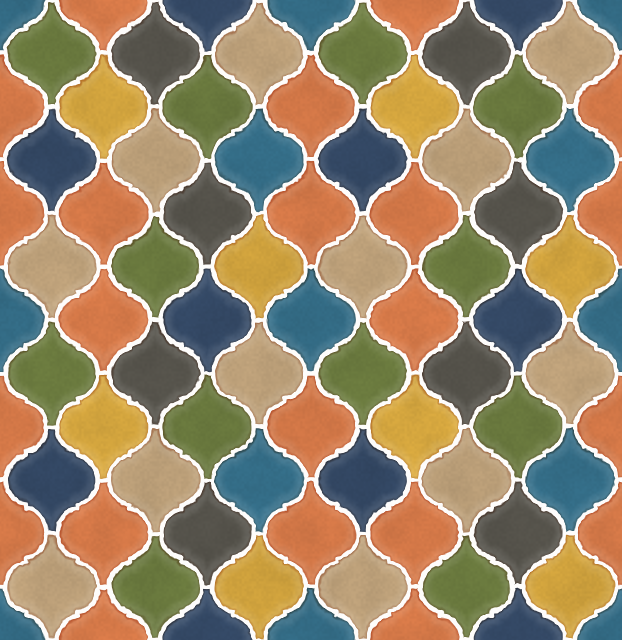
Write a WebGL 1 fragment shader that draws this pattern.

```glsl
precision highp float;
// Glazed lantern-shaped tiles in seven colours, set in white grout with rough edges.
uniform vec2 u_resolution;

// Tile pitch; the canvas holds 6 by 6 of them, twice over in staggered rows.
const vec2 PITCH = vec2(0.9714, 1.0);

float hash(vec2 p) {
  vec3 q = fract(p.xyx * vec3(0.1031, 0.1030, 0.0973));
  q += dot(q, q.yzx + 33.33);
  return fract((q.x + q.y) * q.z);
}

// Value noise that wraps after "cells" lattice steps across the canvas.
float noise(vec2 uv, float cells, float seed) {
  vec2 p = uv * cells, i = floor(p), f = fract(p);
  f = f * f * (3.0 - 2.0 * f);
  vec2 a = mod(i, cells) + seed, b = mod(i + 1.0, cells) + seed;
  return mix(mix(hash(a), hash(vec2(b.x, a.y)), f.x),
             mix(hash(vec2(a.x, b.y)), hash(b), f.x), f.y);
}

// Signed distance to a lantern: convex flank, small step, concave neck, flat tip.
float lantern(vec2 p) {
  p = abs(p);
  float mid = PITCH.x * 0.25;
  float toStep = length(p - vec2(mid, clamp(p.y, 0.2327, 0.2673)));
  float flank = length(p - vec2(0.198, 0.0)) - 0.237;
  float neck = 0.237 - length(p - vec2(PITCH.x * 0.5 - 0.198, 0.5));
  float d = p.x > mid ? min(flank, toStep) : max(neck, -toStep);
  return max(d, p.y - 0.5);
}

vec3 glaze(float k) {
  if (k < 0.5) return vec3(0.20, 0.42, 0.52);  // teal
  if (k < 1.5) return vec3(0.83, 0.47, 0.28);  // orange
  if (k < 2.5) return vec3(0.20, 0.28, 0.39);  // navy
  if (k < 3.5) return vec3(0.73, 0.62, 0.47);  // beige
  if (k < 4.5) return vec3(0.41, 0.47, 0.24);  // green
  if (k < 5.5) return vec3(0.33, 0.32, 0.29);  // charcoal
  return vec3(0.82, 0.64, 0.24);               // yellow
}

// Colour order: three columns by six staggered rows, counted from the bottom.
float colourIndex(vec2 id) {
  vec3 row = vec3(4, 5, 3);
  if (id.y < 0.5) row = vec3(0, 1, 2);
  else if (id.y < 1.5) row = vec3(3, 4, 6);
  else if (id.y < 2.5) row = vec3(1, 1, 5);
  else if (id.y < 3.5) row = vec3(2, 3, 0);
  else if (id.y < 4.5) row = vec3(1, 6, 4);
  return id.x < 0.5 ? row.x : (id.x < 1.5 ? row.y : row.z);
}

void main() {
  vec2 uv = gl_FragCoord.xy / u_resolution;
  float pixel = 6.0 / u_resolution.y;

  // Ragged outlines come from a small wrapped displacement.
  vec2 ragged = vec2(noise(uv, 190.0, 3.0), noise(uv, 190.0, 71.0)) - 0.5;
  vec2 wavy = vec2(noise(uv, 54.0, 17.0), noise(uv, 54.0, 43.0)) - 0.5;
  vec2 p = uv * 6.0 * PITCH + 0.016 * ragged + 0.014 * wavy;

  // Nearest tile of the even rows and of the staggered odd rows.
  vec2 evenCell = floor(p / PITCH + 0.5), oddCell = floor(p / PITCH);
  vec2 evenLocal = p - evenCell * PITCH, oddLocal = p - (oddCell + 0.5) * PITCH;
  float evenDist = lantern(evenLocal), oddDist = lantern(oddLocal);
  bool isEven = evenDist < oddDist;
  vec2 local = isEven ? evenLocal : oddLocal;
  vec2 id = isEven ? evenCell * vec2(1, 2) : oddCell * vec2(1, 2) + vec2(0, 1);
  id = mod(id + 0.1, vec2(3, 6)) - 0.1;
  id = floor(id + 0.5);

  // Depth inside the glaze; tiles differ a little in size.
  float depth = -min(evenDist, oddDist) - 0.0205 + 0.006 * (hash(id + 9.0) - 0.5);

  // Glaze: paler pooling near the edge, mottling and fine grain.
  vec3 base = glaze(colourIndex(id));
  float cloud = noise(uv, 30.0, 5.0) - 0.5;
  float grain = noise(uv, 256.0, 29.0) - 0.5;
  float pool = 1.0 - smoothstep(0.015, 0.12, depth + 0.03 * cloud);
  vec3 colour = mix(base, base * 0.85 + 0.17, pool * 0.6);
  colour *= 1.0 + 0.06 * cloud + 0.05 * grain + 0.04 * (hash(id + 20.0) - 0.5);

  // Warm dark rim, stronger along the upper edges.
  float rim = 1.0 - smoothstep(0.0, 0.028, depth + 0.012 * cloud);
  rim *= 0.5 + 0.4 * smoothstep(-0.2, 0.25, local.y - 0.4 * local.x);
  colour = mix(colour, base * vec3(0.86, 0.68, 0.60), rim);

  vec3 grout = vec3(0.995, 0.99, 0.985) + 0.01 * grain;
  gl_FragColor = vec4(mix(grout, colour, clamp(depth / pixel + 0.5, 0.0, 1.0)), 1.0);
}
```
